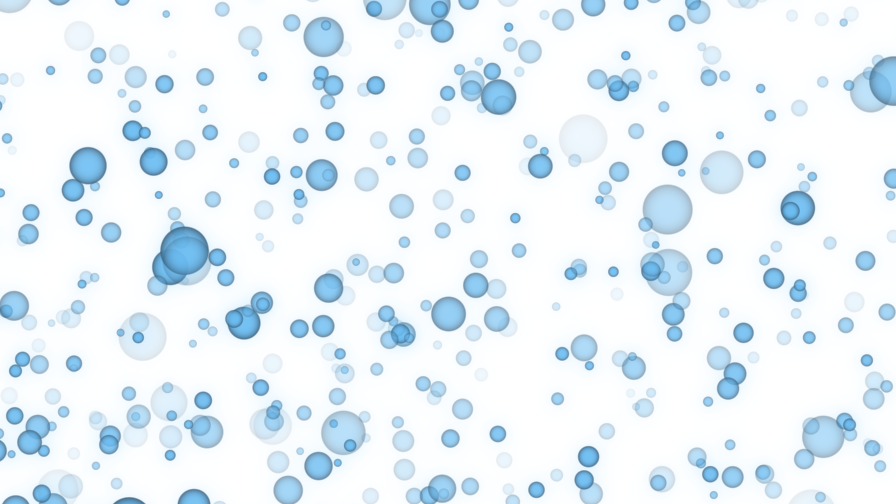
Reproduce this background procedurally as a Shadertoy shader.

```glsl
#define BUBBLE_COUNT 440
#define MIN_RADIUS 0.007
#define COMMON_SPREAD 0.017
#define RARE_SPREAD 0.026
#define MARGIN 0.05
#define GLOW_REACH 0.012
#define GLOW_STRENGTH 0.12
#define CORE_COLOR vec3(0.42, 0.74, 0.95)
#define RIM_COLOR vec3(0.22, 0.36, 0.47)
#define GLOW_COLOR vec3(0.45, 0.80, 1.00)

// Integer hash: four independent values in 0..1 per index
vec4 hash4(uint index) {
    uvec4 v = index * uvec4(1597334673u, 3812015801u, 2798796415u, 1979697957u)
            + uvec4(17u, 59u, 83u, 131u);
    v = (v ^ (v >> 16u)) * 2146121005u;
    v = (v ^ (v >> 15u)) * 2221713035u;
    v ^= v >> 16u;
    return vec4(v >> 8u) / 16777216.0;
}

// Mostly small radii with a few large ones
float bubbleRadius(float h) {
    return MIN_RADIUS + COMMON_SPREAD * h + RARE_SPREAD * pow(h, 20.0);
}

// Bright core that darkens toward the rim
vec3 bubbleShade(float t) {
    return mix(CORE_COLOR, RIM_COLOR, pow(min(t, 1.0), 4.0));
}

void mainImage(out vec4 fragColor, in vec2 fragCoord) {
    vec2 p = fragCoord / iResolution.y;
    vec2 canvas = vec2(iResolution.x / iResolution.y, 1.0);
    float pixel = 1.0 / iResolution.y;
    vec3 color = vec3(1.0);

    // Paint translucent bubbles one over another
    for (int i = 0; i < BUBBLE_COUNT; i++) {
        vec4 h = hash4(uint(i) + 1u);
        vec2 center = mix(vec2(-MARGIN), canvas + MARGIN, h.xy);
        float radius = bubbleRadius(h.z);
        float dist = length(p - center);
        float outside = dist - radius;
        if (outside > 5.0 * GLOW_REACH) continue;

        float opacity = mix(0.1, 0.95, h.w);
        float cover = 1.0 - smoothstep(-pixel, pixel, outside);

        // Soft halo outside, shaded disc inside
        float glow = GLOW_STRENGTH * exp(-max(outside, 0.0) / GLOW_REACH);
        color = mix(color, GLOW_COLOR, opacity * glow * (1.0 - cover));
        color = mix(color, bubbleShade(dist / radius), opacity * cover);
    }

    fragColor = vec4(color, 1.0);
}
```
